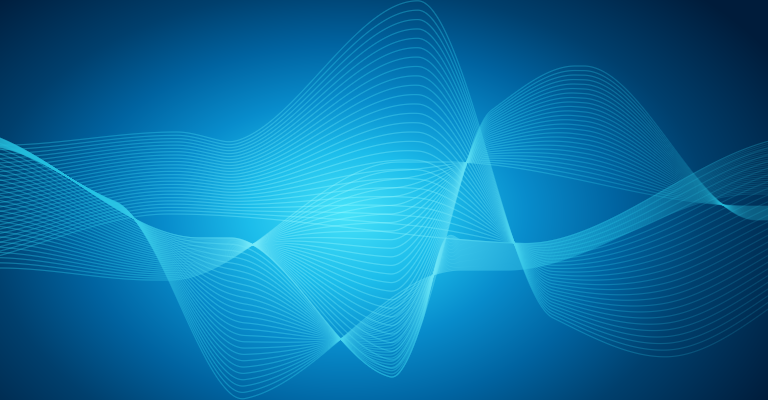
Reproduce this background procedurally as a WebGL 1 fragment shader.

```glsl
precision highp float;

uniform vec2 u_resolution;

const int LINE_COUNT = 26;
const float LINE_HALF_WIDTH = 0.0014;   // in canvas heights
const float LINE_STRENGTH = 0.55;
const float RIGHT_FADE = 0.35;
const float SLOPE_STEP = 0.002;

const vec2 GLOW_CENTER = vec2(0.45, 0.47);
const float GLOW_STRETCH = 0.62;
const float GLOW_BELOW = 0.85;

const vec3 CORE_CYAN = vec3(0.28, 0.89, 0.98);
const vec3 BRIGHT_BLUE = vec3(0.11, 0.74, 0.92);
const vec3 CLEAR_BLUE = vec3(0.03, 0.55, 0.80);
const vec3 MID_BLUE = vec3(0.00, 0.39, 0.63);
const vec3 DEEP_BLUE = vec3(0.00, 0.25, 0.43);
const vec3 NAVY = vec3(0.00, 0.11, 0.23);
const vec3 LINE_OUTER = vec3(0.16, 0.82, 0.93);
const vec3 LINE_INNER = vec3(0.62, 0.98, 1.00);

float ramp(float from, float to, float v) {
  return clamp((v - from) / (to - from), 0.0, 1.0);
}

// Smooth change of height between two positions
float shift(float x, float from, float to, float amount) {
  return amount * smoothstep(from, to, x);
}

// Guide curves, each a chain of smooth rises and falls
float highCrest(float x) {
  return 0.637 + shift(x, 0.0, 0.23, 0.033) + shift(x, 0.23, 0.31, -0.027)
    + shift(x, 0.29, 0.544, 0.355) + shift(x, 0.544, 0.72, -0.72)
    + shift(x, 0.60, 0.866, -0.17) + shift(x, 0.866, 1.15, 0.26);
}

float calmMiddle(float x) {
  return 0.33 + shift(x, -0.1, 0.22, 0.135) + shift(x, 0.22, 0.72, -0.075)
    + shift(x, 0.68, 1.05, 0.27);
}

float deepTrough(float x) {
  return 0.635 + shift(x, -0.02, 0.2, -0.16) + shift(x, 0.15, 0.319, -0.475)
    + shift(x, 0.30, 0.60, 0.325) + shift(x, 0.66, 0.98, 0.19);
}

float doubleSwing(float x) {
  return 0.68 + shift(x, -0.06, 0.26, -0.275) + shift(x, 0.30, 0.52, -0.35)
    + shift(x, 0.508, 0.64, 0.60) + shift(x, 0.56, 0.749, 0.18)
    + shift(x, 0.76, 0.985, -0.385);
}

float risingMiddle(float x) {
  return 0.33 + shift(x, 0.0, 0.2, -0.03) + shift(x, 0.22, 0.52, 0.295)
    + shift(x, 0.58, 0.98, -0.11);
}

float lowerLobe(float x) {
  return mix(doubleSwing(x), calmMiddle(x), smoothstep(0.55, 0.6, x));
}

// Lines blended between two guides; xy is height, zw is slope
float ribbon(vec4 guides, float y, float pixel) {
  float total = 0.0;
  for (int i = 0; i < LINE_COUNT; i++) {
    float t = float(i) / float(LINE_COUNT - 1);
    float slope = mix(guides.z, guides.w, t);
    float d = abs(y - mix(guides.x, guides.y, t)) / sqrt(1.0 + slope * slope);
    total += clamp((LINE_HALF_WIDTH - d) / pixel + 0.5, 0.0, 1.0);
  }
  return total;
}

vec4 withSlopes(vec2 here, vec2 ahead, float aspect) {
  return vec4(here, (ahead - here) / (SLOPE_STEP * aspect));
}

vec3 background(float r) {
  vec3 color = mix(CORE_CYAN, BRIGHT_BLUE, ramp(0.0, 0.15, r));
  color = mix(color, CLEAR_BLUE, ramp(0.15, 0.28, r));
  color = mix(color, MID_BLUE, ramp(0.28, 0.42, r));
  color = mix(color, DEEP_BLUE, ramp(0.42, 0.56, r));
  return mix(color, NAVY, ramp(0.56, 0.77, r));
}

void main() {
  vec2 uv = gl_FragCoord.xy / u_resolution;
  float aspect = u_resolution.x / u_resolution.y;
  float pixel = 1.0 / u_resolution.y;
  float x = uv.x;
  float ahead = x + SLOPE_STEP;

  // Central glow
  vec2 offset = (uv - GLOW_CENTER) * vec2(aspect * GLOW_STRETCH, 1.0);
  if (offset.y < 0.0) offset.y *= GLOW_BELOW;
  float r = length(offset);
  vec3 color = background(r);

  // Three woven ribbons
  vec4 crest = withSlopes(vec2(highCrest(x), calmMiddle(x)),
    vec2(highCrest(ahead), calmMiddle(ahead)), aspect);
  vec4 trough = withSlopes(vec2(deepTrough(x), lowerLobe(x)),
    vec2(deepTrough(ahead), lowerLobe(ahead)), aspect);
  vec4 swing = withSlopes(vec2(doubleSwing(x), risingMiddle(x)),
    vec2(doubleSwing(ahead), risingMiddle(ahead)), aspect);
  float lines = ribbon(crest, uv.y, pixel) + ribbon(trough, uv.y, pixel)
    + ribbon(swing, uv.y, pixel);

  // Light the lines, dimmer towards the right
  float strength = LINE_STRENGTH * mix(1.0, RIGHT_FADE, smoothstep(0.62, 1.0, x));
  float opacity = 1.0 - exp(-lines * strength);
  vec3 lineColor = mix(LINE_INNER, LINE_OUTER, smoothstep(0.05, 0.42, r));
  gl_FragColor = vec4(mix(color, lineColor, opacity * 0.85), 1.0);
}
```
